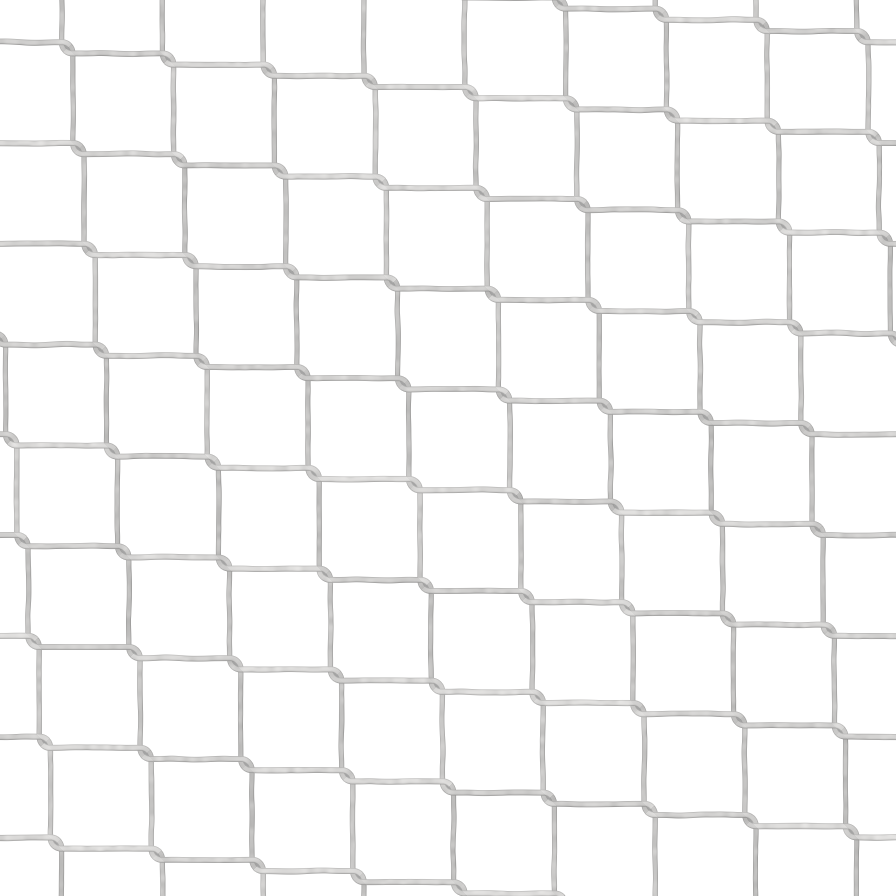
Write a Shadertoy shader that draws this pattern.

```glsl
float hash(vec2 p) {
    p = fract(p * vec2(0.1031, 0.1137));
    p += dot(p, p.yx + 33.33);
    return fract((p.x + p.y) * p.x * 47.3);
}

float noise(vec2 p) {
    vec2 i = floor(p), f = fract(p);
    f *= f * (3.0 - 2.0 * f);
    return mix(mix(hash(i), hash(i + vec2(1, 0)), f.x),
               mix(hash(i + vec2(0, 1)), hash(i + vec2(1, 1)), f.x), f.y);
}

// Wire arriving from the left and bending down: signed distance, normal
vec3 bentWire(vec2 p) {
    vec2 bend = max(0.95 - vec2(0.5 - p.x, p.y + 0.5), 1e-4);
    float reach = length(bend);
    return vec3(0.95 - reach, vec2(-bend.x, bend.y) / reach);
}

// Rounded metal: pale middle, dark rims, shadow below and to the right
vec3 paintWire(vec3 base, vec3 wire, float wear, float pixel) {
    float upright = abs(wire.y);
    float halfWidth = 0.265 - 0.025 * upright + 0.05 * wear;
    float across = wire.x / halfWidth;
    float shadow = across * dot(wire.yz, vec2(0.55, 0.85));
    float tone = 0.845 - 0.035 * upright + 0.22 * wear;
    tone -= 0.1 * smoothstep(0.1, 0.9, shadow);
    tone -= 0.12 * smoothstep(0.5, 1.0, abs(across));
    float cover = clamp(0.5 - (abs(wire.x) - halfWidth) / pixel, 0.0, 1.0);
    return mix(base, tone * vec3(1.0, 0.996, 0.99), cover);
}

void mainImage(out vec4 fragColor, in vec2 fragCoord) {
    vec2 uv = fragCoord / iResolution.xy;
    float pixel = 80.0 / iResolution.y;
    vec2 p = vec2(uv.x, 1.0 - uv.y) * 80.0 - vec2(6.0, 4.27);

    // Slanted lattice of knots, steps (9, 1) and (1, 9)
    vec2 lattice = vec2(9.0 * p.x - p.y, 9.0 * p.y - p.x) / 80.0;
    vec2 knot = round(lattice);
    vec2 local = p - vec2(9.0 * knot.x + knot.y, knot.x + 9.0 * knot.y);

    // Uneven tone per wire segment, with fine scuffs
    bool level = abs(local.x) > abs(local.y);
    vec2 segment = level ? vec2(floor(lattice.x), knot.y) : vec2(knot.x, floor(lattice.y) + 37.0);
    float wear = 0.25 * (hash(segment + 71.0) - 0.5) + 0.35 * (noise(p * 1.7 + 200.0) - 0.5);

    // Slight bowing that fades out at the knots
    vec2 bow = vec2(noise(p * 0.35 + 90.0), noise(p * 0.35 + 150.0)) - 0.5;
    local += 0.16 * bow * smoothstep(1.0, 3.0, length(local));

    vec3 hookA = bentWire(local);
    vec3 hookB = bentWire(-local) * vec3(1, -1, -1);

    // Dark gap enclosed by the two hooks
    float gap = clamp(0.5 + min(hookA.x, hookB.x) / pixel, 0.0, 1.0);
    vec3 color = mix(vec3(1.0), vec3(0.64), gap);

    // The hooks swap over and under at the two ends of the knot
    bool aOnTop = local.x + local.y < 0.0;
    color = paintWire(color, aOnTop ? hookB : hookA, wear - 0.15, pixel);
    color = paintWire(color, aOnTop ? hookA : hookB, wear, pixel);

    fragColor = vec4(color, 1.0);
}
```
